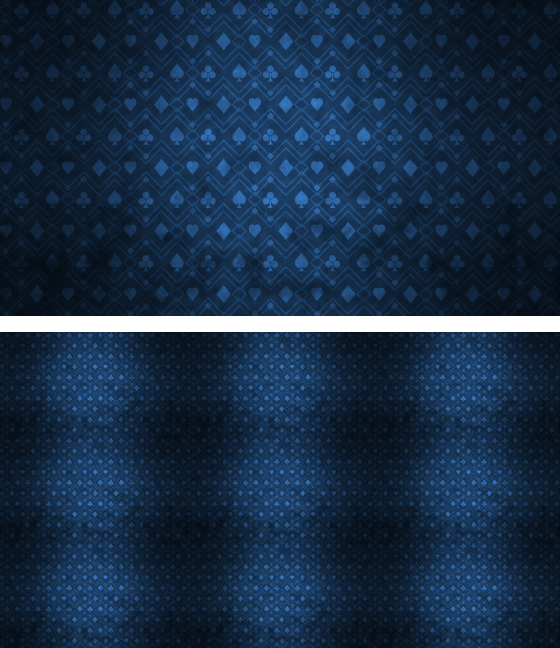
Top, the tile; bottom, the same tile 3 across and 3 down.
Give the GLSL for this pattern, as a Shadertoy shader.

```glsl
float hash(vec2 p) {
    vec3 q = fract(p.xyx * 0.1031);
    q += dot(q, q.yzx + 33.33);
    return fract((q.x + q.y) * q.z);
}

// Value noise that wraps after a whole number of lattice cells
float wrapNoise(vec2 uv, vec2 period) {
    vec2 p = uv * period, i = floor(p), f = fract(p);
    f *= f * (3.0 - 2.0 * f);
    vec2 a = mod(i, period), b = mod(i + 1.0, period);
    return mix(mix(hash(a), hash(vec2(b.x, a.y)), f.x),
               mix(hash(vec2(a.x, b.y)), hash(b), f.x), f.y);
}

float wrapFbm(vec2 uv, vec2 period) {
    float sum = 0.0, amp = 0.5;
    for (int k = 0; k < 5; k++) {
        sum += amp * wrapNoise(uv, period);
        period *= 2.0;
        amp *= 0.55;
    }
    return sum;
}

// Suits, in units of 1/84 of a repeat, centred on the origin
float heartShape(vec2 p) {
    p.x = abs(p.x);
    if (p.x + p.y > 1.0) return length(p - vec2(0.25, 0.75)) - 0.3536;
    vec2 tip = p - 0.5 * max(p.x + p.y, 0.0);
    return sqrt(min(dot(p - vec2(0, 1), p - vec2(0, 1)), dot(tip, tip))) * sign(p.x - p.y);
}

float heart(vec2 p) { return 15.0 * heartShape(vec2(p.x * 1.1, p.y + 9.0) / vec2(15.0, 16.0)); }

float diamond(vec2 p) { return (dot(abs(p), vec2(12.0, 10.0)) - 120.0) / 15.6; }

float stem(vec2 p) {
    return max(abs(p.x) - 0.9 - 0.6 * max(0.0, -p.y - 7.0), abs(p.y + 5.7) - 5.7);
}

float spade(vec2 p) {
    return min(15.0 * heartShape(vec2(p.x, 12.5 - p.y) / vec2(15.0, 17.5)), stem(p));
}

float club(vec2 p) {
    float leaves = min(length(p - vec2(0, 5.4)), length(vec2(abs(p.x) - 5.6, p.y + 2.2)));
    return min(leaves - 4.6, stem(p));
}

float rhombus(vec2 p, float r) { return (abs(p.x) + abs(p.y) - r) * 0.7071; }

void mainImage(out vec4 fragColor, in vec2 fragCoord) {
    vec2 uv = fragCoord / iResolution.xy;
    float pixel = 756.0 / iResolution.x;

    // Nine by five repeats, each with two staggered rows of two suits
    vec2 q = 2.0 * (uv * vec2(9, 5) + vec2(-0.345, 0.155));
    float row = floor(q.y + 0.5);
    bool oddRow = mod(row, 2.0) > 0.5;
    q.x -= oddRow ? 0.5 : 0.0;
    float col = floor(q.x + 0.5);
    bool oddCol = mod(col, 2.0) > 0.5;
    vec2 p = 42.0 * (q - vec2(col, row));

    float suit = oddRow ? (oddCol ? heart(p) : diamond(p))
                        : (oddCol ? spade(p) : club(p));

    // Double zigzags with small squares and open lozenges in the gaps
    float lines = abs(abs(rhombus(p, 31.5)) - 3.54) - 0.85;
    vec2 gap = vec2(abs(p.x) - 21.0, p.y);
    bool squareSide = (p.x > 0.0) == oddCol;
    if (squareSide != oddRow) lines = min(lines, abs(rhombus(gap, 9.0)) - 0.85);
    float square = squareSide ? rhombus(vec2(gap.x, abs(p.y) - 15.5), 4.8) : 99.0;

    float ink = 0.52 * clamp(0.5 - lines / pixel, 0.0, 1.0);
    ink = max(ink, 0.72 * clamp(0.5 - square / pixel, 0.0, 1.0));
    ink = max(ink, 0.88 * clamp(0.5 - suit / pixel, 0.0, 1.0));

    // Mottled wear, heaviest in the lower part
    float blotch = wrapFbm(uv, vec2(22, 12));
    float grain = wrapFbm(uv, vec2(72, 40));
    float low = 0.5 + 0.5 * cos(6.28318 * (uv.y - 0.2));
    float stain = smoothstep(0.54, 0.85, blotch + 0.4 * (grain - 0.53)) * mix(0.35, 0.8, low);
    ink *= 1.0 - 0.3 * stain;

    // Broad glow that fades towards all four edges
    float edge = length(cos(3.14159 * (uv - vec2(0.0, 0.02))) * vec2(1.0, 0.62));
    float light = mix(1.13, 0.3, smoothstep(0.25, 1.28, edge));
    light *= (1.0 - 0.42 * stain) * (0.76 + 0.5 * grain);

    vec3 color = mix(vec3(0.093, 0.207, 0.336), vec3(0.18, 0.4, 0.65), ink);
    fragColor = vec4(color * light, 1.0);
}
```
